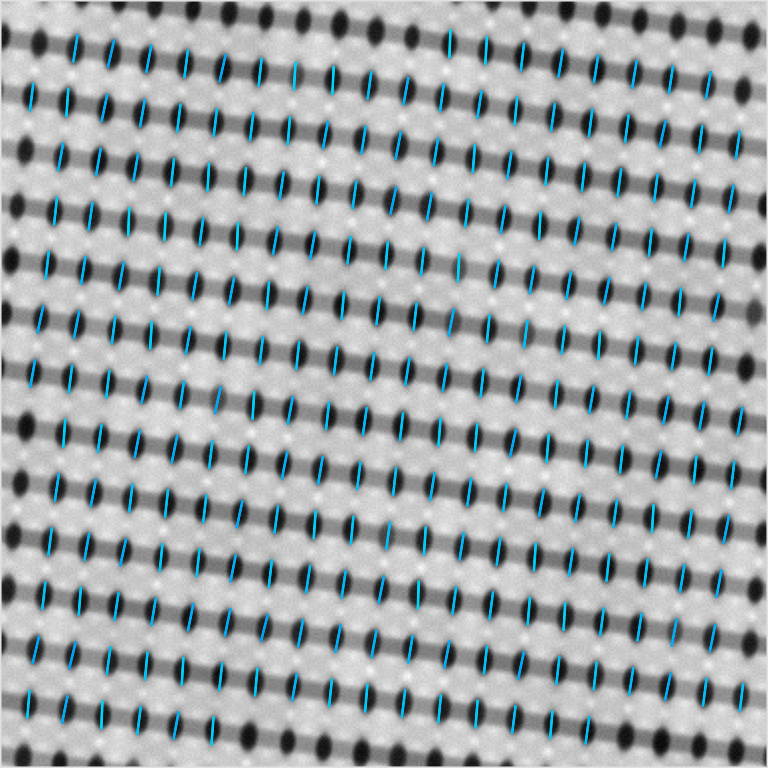
Reproduce this pattern procedurally as a WebGL 2 fragment shader.

```glsl
#version 300 es
precision highp float;
// Tilted lattice of pale rounded blobs and dark holes, each hole crossed by a thin cyan stroke.

uniform vec2 u_resolution;
out vec4 fragColor;

// Lengths are in percent of the canvas.
const vec2 ORIGIN = vec2(13.67, 85.94);     // centre of hole (0, 0)
const vec2 STEP_ACROSS = vec2(4.79, -0.697);
const vec2 STEP_UP = vec2(0.898, 7.057);
const vec2 HOLE_RADIUS = vec2(1.10, 1.77);
const float BAR_HALF_HEIGHT = 1.2;
const float STROKE_HALF_LENGTH = 1.75;
const float STROKE_HALF_WIDTH = 0.175;
const vec2 STROKE_MIN = vec2(3.6, 4.55);    // strokes stay inside this frame
const vec2 STROKE_MAX = vec2(96.75, 94.34);
const float BEND = 0.78;                    // upward bulge of the upper rows
const float BORDER = 0.2;
const float GRAIN_CELLS = 3.8;              // per percent
const float GRAIN = 0.045;

const float PALE = 0.785;
const float BAR_GREY = 0.53;
const float HOLE_DARK = 0.07;
const vec3 CYAN = vec3(0.01, 0.84, 0.98);
const vec3 BLUE = vec3(0.02, 0.62, 0.95);

float hash(vec2 p) {
  vec3 q = fract(vec3(p.xyx) * 0.1031);
  q += dot(q, q.yzx + 33.33);
  return fract((q.x + q.y) * q.z);
}

float spot(vec2 d, float radius) {
  return exp(-dot(d, d) / (radius * radius));
}

float bend(vec2 p) {
  float across = (p.x - 48.0) / 17.0;
  return BEND * exp(-across * across) * smoothstep(35.0, 90.0, p.y);
}

// Slow drift of brightness from layered sines
float haze(vec2 p) {
  return sin(p.x * 0.13 + 1.7 * sin(p.y * 0.09))
       + 0.6 * sin(p.y * 0.31 + p.x * 0.17 + 2.0)
       + 0.4 * sin(p.x * 0.57 - p.y * 0.43);
}

// Grey value of the lattice at lattice coordinates uv
float latticeTone(vec2 uv, vec2 id) {
  vec2 period = vec2(length(STEP_ACROSS), length(STEP_UP));
  vec2 local = (uv - id) * period;
  vec2 toCorner = 0.5 * period - abs(local);
  vec2 blobId = floor(uv);

  // Blobs between the rows, with small lumps where they meet the bars
  float tone = PALE + 0.09 * (hash(blobId + 71.0) - 0.4) * spot(toCorner, 1.9);
  tone += 0.08 * spot(vec2(toCorner.x, abs(local.y) - 1.85), 0.75);

  // Grey seams above and below each hole, with a bright bead between rows
  float seam = exp(-pow(local.x / 0.75, 2.0) - pow(local.y / 2.8, 4.0));
  tone -= 0.17 * seam;
  float bead = 0.04 + 0.13 * hash(vec2(id.x, blobId.y) + 19.0);
  tone += bead * spot(vec2(local.x, toCorner.y * 0.7), 0.65);

  // Grey bars joining neighbouring holes
  float bar = exp(-pow(local.y / BAR_HALF_HEIGHT, 4.0));
  tone = mix(tone, BAR_GREY + 0.1 * (hash(vec2(blobId.x, id.y) + 43.0) - 0.5), bar);

  // Holes vary in place, size and depth; a few are faded
  vec2 shift = 0.35 * (vec2(hash(id + 5.0), hash(id + 37.0)) - 0.5);
  float size = 0.92 + 0.16 * hash(id + 83.0);
  vec2 h = (local - shift) / (HOLE_RADIUS * size);
  float fade = hash(id + 127.0);
  float depth = 1.0 - 0.1 * fade - 0.3 * step(0.97, fade);
  return mix(tone, HOLE_DARK, depth * exp(-pow(dot(h, h), 2.4)));
}

void main() {
  vec2 p = 100.0 * gl_FragCoord.xy / u_resolution;
  float pixel = 100.0 / min(u_resolution.x, u_resolution.y);

  // Lattice
  mat2 lattice = mat2(STEP_ACROSS, STEP_UP);
  vec2 uv = inverse(lattice) * (p - vec2(0.0, bend(p)) - ORIGIN);
  vec2 id = floor(uv + 0.5);
  float tone = latticeTone(uv, id);
  tone += 0.014 * haze(p) + GRAIN * (hash(floor(p * GRAIN_CELLS)) - 0.5);
  vec3 colour = vec3(tone);

  // Pale border
  vec2 edge = min(p, 100.0 - p);
  float border = 1.0 - smoothstep(BORDER - pixel, BORDER + pixel, min(edge.x, edge.y));
  colour = mix(colour, vec3(0.88), border);

  // Strokes: the more they lean, the bluer they are
  vec2 centre = ORIGIN + lattice * id;
  centre.y += bend(centre);
  bool inside = all(greaterThan(centre, STROKE_MIN)) && all(lessThan(centre, STROKE_MAX));
  float lean = 0.5 * (hash(id + 11.0) + hash(id + 59.0));
  float angle = mix(0.03, 0.25, lean);
  vec2 along = vec2(sin(angle), cos(angle));
  vec2 d = p - centre - vec2(0.3 * (hash(id + 151.0) - 0.5), 0.0);
  d -= along * clamp(dot(d, along), -STROKE_HALF_LENGTH, STROKE_HALF_LENGTH);
  float stroke = 1.0 - smoothstep(-0.5 * pixel, 0.5 * pixel, length(d) - STROKE_HALF_WIDTH);
  colour = mix(colour, mix(CYAN, BLUE, lean), inside ? stroke : 0.0);

  fragColor = vec4(clamp(colour, 0.0, 1.0), 1.0);
}
```
